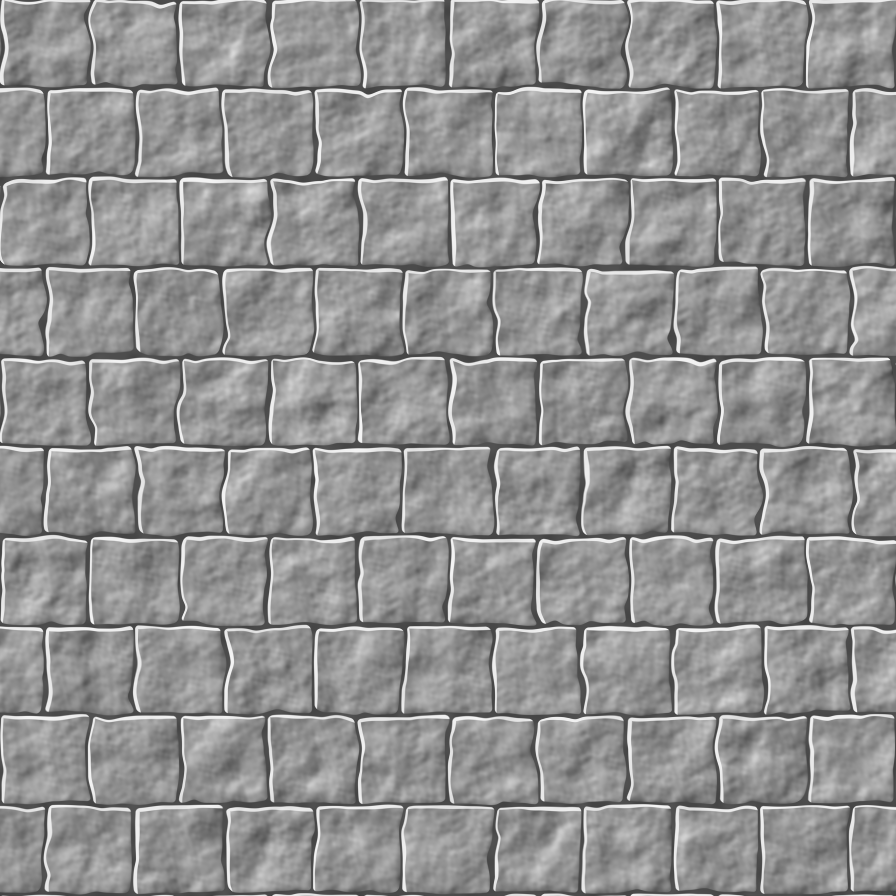
This texture map is drawn by a Shadertoy shader. Its source:

```glsl
// Grey stone paving in running bond: ten rows of ten square blocks, with
// wobbly rounded-box outlines, dark joints, and a bright rim on the upper-left
// sides. Block faces are embossed fractal noise lit from the upper left.

// Lengths are in block widths unless noted.
const float BLOCKS = 10.0;              // repeats across the canvas
const vec2  ORIGIN = vec2(0.0, 0.02);   // position of the joint grid
const vec2  WANDER = vec2(0.085, 0.05); // sway of the joints
const float WANDER_FREQ = 3.2;
const float JOINT_MIN = 0.011;          // half width of a tight joint
const float JOINT_CHIP = 0.05;          // extra width where an edge is chipped
const float CHIP_FREQ = 5.0;
const float CORNER = 0.045;
const float RIM_WIDTH = 0.034;
const float SHADE_WIDTH = 0.03;         // soft shade on the lower-right sides
const float RELIEF_FREQ = 2.8;
const float RELIEF_STEP = 0.04;         // emboss offset
const float RELIEF_GAIN = 1.35;
const float FACE_GREY = 0.58;
const float JOINT_GREY = 0.29;
const float RIM_GREY = 0.96;
const float TONE_SPREAD = 0.025;        // tone difference between blocks

float hash(vec2 p) {
    return fract(sin(dot(p, vec2(127.1, 311.7))) * 43758.5453);
}

float noise(vec2 p) {
    vec2 i = floor(p), f = fract(p);
    f = f * f * (3.0 - 2.0 * f);
    return mix(mix(hash(i), hash(i + vec2(1, 0)), f.x),
               mix(hash(i + vec2(0, 1)), hash(i + vec2(1, 1)), f.x), f.y);
}

// Rough stone surface height; each octave is rotated to hide the lattice.
float relief(vec2 p) {
    const mat2 TURN = mat2(0.8, 0.6, -0.6, 0.8);
    float height = 0.0, amplitude = 0.5;
    p *= RELIEF_FREQ;
    for (int i = 0; i < 4; i++) {
        p = TURN * p;
        height += amplitude * noise(p);
        p = p * 2.0 + 17.3;
        amplitude *= 0.44;
    }
    return height;
}

// Inset of one block side; cubing the noise makes chips occasional.
float sideInset(float along, float seed) {
    float n = noise(vec2(along * CHIP_FREQ, seed * 91.0));
    return JOINT_MIN + JOINT_CHIP * n * n * n;
}

void mainImage(out vec4 fragColor, in vec2 fragCoord) {
    vec2 p = fragCoord / iResolution.y * BLOCKS;
    float aa = 0.75 * BLOCKS / iResolution.y;

    // Swaying grid, with every other row moved by half a block
    vec2 sway = vec2(noise(p * WANDER_FREQ + 5.7),
                     noise(p * WANDER_FREQ + 43.1)) - 0.5;
    vec2 grid = p - ORIGIN + WANDER * sway;
    grid.x += 0.5 * (1.0 - mod(floor(grid.y), 2.0));
    vec2 block = floor(grid), q = fract(grid);
    float seed = hash(block + 3.0);

    // Distances inward from the four irregular sides
    vec2 low = q - vec2(sideInset(q.y, seed + 1.0), sideInset(q.x, seed + 2.0));
    vec2 high = 1.0 - q - vec2(sideInset(q.y, seed + 3.0), sideInset(q.x, seed + 4.0));

    // Rounded block outline, negative inside
    vec2 box = CORNER - min(low, high);
    float outline = length(max(box, 0.0)) + min(max(box.x, box.y), 0.0) - CORNER;
    float stone = 1.0 - smoothstep(-aa, aa, outline);

    // Embossed face with a slight tone of its own
    vec2 surface = p + seed * 37.0;
    vec2 toLight = RELIEF_STEP * vec2(-1.0, 1.0);
    float slope = relief(surface) - relief(surface + toLight);
    float grey = FACE_GREY + RELIEF_GAIN * slope + TONE_SPREAD * (seed - 0.5);

    // Shade on the right and bottom, rim on the left and top
    float shadedSide = max(min(high.x, low.y), 0.0);
    grey -= 0.12 * exp(-shadedSide / SHADE_WIDTH);
    float litSide = min(low.x, high.y);
    float rimWidth = RIM_WIDTH * (0.6 + 0.8 * noise(p * 4.0 + 71.0));
    float rim = 1.0 - smoothstep(rimWidth - aa, rimWidth + aa, litSide);
    grey = mix(grey, RIM_GREY, rim * (0.8 + 0.2 * noise(p * 3.0 + 29.0)));

    // Joints
    float joint = JOINT_GREY + 0.06 * (noise(p * 8.0) - 0.5);
    fragColor = vec4(vec3(clamp(mix(joint, grey, stone), 0.0, 1.0)), 1.0);
}
```
